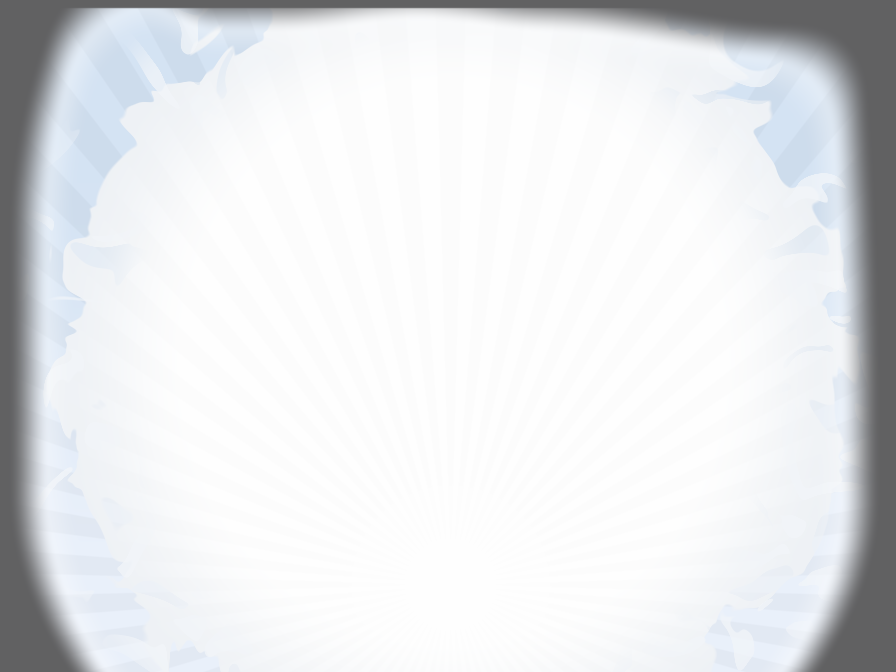
This background is drawn by a Shadertoy shader. Its source:

```glsl
// Pale sunburst with a white centre, ragged splash ring and soft grey frame.

const vec3 FRAME_GREY = vec3(0.38, 0.38, 0.385);
const vec3 SKY_BLUE   = vec3(0.805, 0.862, 0.925);
const vec3 MIST_BLUE  = vec3(0.885, 0.912, 0.952);
const vec3 SPLASH     = vec3(0.932, 0.945, 0.960);
const vec3 WHITE      = vec3(0.996);
const float TAU = 6.2831853;

vec2 hashGradient(vec2 cell) {
    vec3 q = fract(cell.xyx * vec3(0.1031, 0.1030, 0.0973));
    q += dot(q, q.yzx + 33.33);
    float angle = TAU * fract((q.x + q.y) * q.z);
    return vec2(cos(angle), sin(angle));
}

// Gradient noise, roughly in -0.7 .. 0.7
float gradientNoise(vec2 p) {
    vec2 i = floor(p), f = fract(p);
    vec2 u = f * f * f * (f * (f * 6.0 - 15.0) + 10.0);
    float a = dot(hashGradient(i), f);
    float b = dot(hashGradient(i + vec2(1, 0)), f - vec2(1, 0));
    float c = dot(hashGradient(i + vec2(0, 1)), f - vec2(0, 1));
    float d = dot(hashGradient(i + vec2(1, 1)), f - vec2(1, 1));
    return mix(mix(a, b, u.x), mix(c, d, u.x), u.y);
}

float fbm(vec2 p) {
    float sum = 0.0, gain = 0.6;
    for (int i = 0; i < 3; i++) {
        sum += gain * gradientNoise(p);
        p = mat2(1.6, 1.2, -1.2, 1.6) * p + 3.7;
        gain *= 0.5;
    }
    return sum;
}

// Bends the plane so that noise contours curl like liquid
vec2 curlWarp(vec2 p, float scale, float amount) {
    vec2 q = p * scale;
    return p + amount * vec2(gradientNoise(q), gradientNoise(q + 17.3));
}

float smoothMin(float a, float b, float k) {
    float h = max(k - abs(a - b), 0.0) / k;
    return min(a, b) - h * h * k * 0.25;
}

// Antialiased alternating rays around the origin
float rays(vec2 p, float count, float pixel) {
    float phase = atan(p.x, p.y) / TAU * count;
    float blur = pixel * count / (TAU * max(length(p), 0.01));
    float wave = abs(fract(phase) - 0.5) - 0.25;
    return smoothstep(-blur, blur, wave) * smoothstep(0.0, 0.2, length(p));
}

// Squared ramp: 0 at start, 1 at end
float bend(float v, float start, float end) {
    float t = clamp((v - start) / (end - start), 0.0, 1.0);
    return t * t;
}

// Approximate inner distance to the bulging frame
float frameDistance(vec2 p, float width) {
    float left = p.x - 0.042 - 0.09 * bend(p.y, 0.27, 0.0)
               - 0.075 * bend(p.y, 0.65, 1.0);
    float right = width - 0.052 - p.x - 0.09 * bend(p.y, 0.26, 0.0)
                - 0.025 * bend(p.y, 0.4, 0.95);
    float topEdge = 0.982 - 0.045 * smoothstep(0.8, 1.2, p.x)
                  + 0.04 * smoothstep(0.32, 0.2, p.x)
                  + 0.018 * smoothstep(0.2, 0.0, abs(p.x - 0.62));
    return smoothMin(min(left, right), topEdge - p.y, 0.11);
}

void mainImage(out vec4 fragColor, in vec2 fragCoord) {
    float pixel = 1.0 / iResolution.y;
    vec2 p = fragCoord * pixel;
    float width = iResolution.x * pixel;
    vec2 middle = p - vec2(width * 0.506, 0.46);
    float ray = rays(p - vec2(width * 0.503, 0.13), 60.0, pixel);

    // Blue sky, paler toward the bottom, striped by the rays
    vec3 sky = mix(MIST_BLUE, SKY_BLUE, smoothstep(0.15, 0.75, p.y));
    sky += 0.028 * ray;

    // White pool fading to mist, with very faint rays
    float radius = length(middle / vec2(0.54, 0.56));
    vec3 pool = mix(WHITE, SPLASH, smoothstep(0.72, 1.12, radius));
    pool -= 0.007 * ray * (1.0 - smoothstep(0.9, 1.1, radius));

    // Curled splash outline and torn flecks around it
    vec2 liquid = curlWarp(curlWarp(p, 7.0, 0.09), 17.0, 0.04);
    float outline = radius - 1.08 + 0.24 * fbm(liquid * 8.0);
    float edge = 3.0 * pixel;
    vec3 color = mix(pool, sky, smoothstep(-edge, edge, outline));
    float band = smoothstep(0.20, 0.04, abs(radius - 1.07));
    float fleck = gradientNoise(liquid * vec2(15.0, 19.0) + 8.1);
    float lightFleck = smoothstep(0.22, 0.25, fleck) * band;
    float darkFleck = smoothstep(0.25, 0.28, -fleck) * band;
    color = mix(color, SPLASH + 0.015, 0.75 * lightFleck);
    color = mix(color, sky, 0.4 * darkFleck);

    // Pale rim glow, blurred frame and crisp top strip
    float inside = frameDistance(p, width);
    color = mix(color, WHITE, 0.35 * smoothstep(0.07, 0.02, inside));
    color = mix(FRAME_GREY, color, smoothstep(-0.03, 0.032, inside));
    float strip = smoothstep(-pixel, pixel, p.y - 0.988);
    color = mix(color, FRAME_GREY, strip);
    fragColor = vec4(color, 1.0);
}
```
